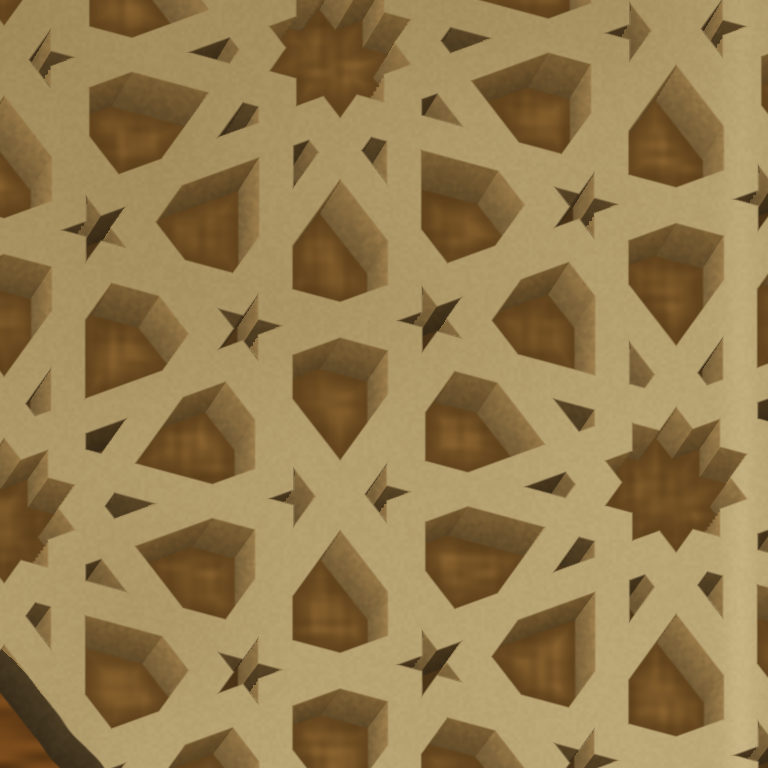
Write a WebGL 2 fragment shader that draws this pattern.

```glsl
#version 300 es
precision highp float;

uniform vec2 u_resolution;
out vec4 fragColor;

// Lattice: rosettes on a centred rectangle, slightly sheared
const vec2 ORIGIN = vec2(0.443, 0.941);
const vec2 UNIT = vec2(0.4375, 0.4257);
const vec2 HALF_CELL = vec2(1.0, 1.3764);
const float SHEAR = 0.046;

// Cutouts, in lattice units
const float TEN_STAR_TIP = 0.222;
const float KITE_INNER = 0.30;
const float KITE_TIP = 0.45;
const float PETAL_TIP = 0.41;
const float PETAL_APEX = 0.785;
const float PETAL_WIDTH = 0.142;
const float STAR_RADIUS = 0.894;
const float STAR_TIP = 0.104;
const float ARROW_BACK = 0.032;
const float WAIST_GAP = 0.107;

// Broken lower left corner, in canvas units
const vec2 BREAK_POINT = vec2(0.0, 0.158);
const vec2 BREAK_NORMAL = vec2(0.76, 0.65);

const int DEPTH_STEPS = 8;
const vec2 DEPTH_BOTTOM = vec2(0.026, 0.034);
const vec2 DEPTH_TOP = vec2(0.028, 0.047);
const float SOFTNESS = 0.0012;

const vec3 FACE_DIM = vec3(0.62, 0.53, 0.34);
const vec3 FACE_LIT = vec3(0.76, 0.68, 0.49);
const vec3 WALL_DIM = vec3(0.41, 0.31, 0.16);
const vec3 WALL_LIT = vec3(0.55, 0.44, 0.26);
const vec3 WOOD_DARK = vec3(0.34, 0.23, 0.09);
const vec3 WOOD_LIGHT = vec3(0.53, 0.38, 0.18);
const vec3 WOOD_BARE = vec3(0.41, 0.25, 0.09);

const float TAU = 6.2831853;
const vec2 DIR18 = vec2(0.951, 0.309);
const vec2 DIR36 = vec2(0.809, 0.588);

float hash(vec2 p) {
  vec3 q = fract(vec3(p.xyx) * 0.1031);
  q += dot(q, q.yzx + 33.33);
  return fract((q.x + q.y) * q.z);
}

float noise(vec2 p) {
  vec2 i = floor(p), f = fract(p);
  f = f * f * (3.0 - 2.0 * f);
  return mix(mix(hash(i), hash(i + vec2(1, 0)), f.x),
             mix(hash(i + vec2(0, 1)), hash(i + vec2(1, 1)), f.x), f.y);
}

// Offset to the nearest point of the centred lattice
vec2 nearest(vec2 p) {
  vec2 cell = 2.0 * HALF_CELL;
  vec2 a = p - cell * round(p / cell);
  vec2 b = p - HALF_CELL - cell * round((p - HALF_CELL) / cell);
  return dot(a, a) < dot(b, b) ? a : b;
}

// Fold the plane into one mirrored sector along +x
vec2 sector(vec2 p, float count, float turn) {
  float step_ = TAU / count;
  float a = atan(p.y, p.x) - turn;
  a -= step_ * round(a / step_);
  return length(p) * vec2(cos(a), abs(sin(a)));
}

float petal(vec2 p) {
  p.y = abs(p.y);
  float tip = dot(p - vec2(PETAL_TIP, 0), vec2(-DIR36.y, DIR36.x));
  float apex = dot(p - vec2(PETAL_APEX, 0), DIR18);
  return max(max(tip, apex), p.y - PETAL_WIDTH);
}

// Signed distances: x = large openings, y = small openings
vec2 openings(vec2 canvas) {
  vec2 q = canvas - ORIGIN;
  q.y -= SHEAR * q.x;
  q /= UNIT;
  vec2 r = nearest(q);
  vec2 onPetal = sector(r, 10.0, TAU / 20.0);
  vec2 onStar = sector(r, 10.0, 0.0);

  float tenStar = dot(onPetal - vec2(TEN_STAR_TIP, 0), DIR36.yx);
  vec2 waist = abs(nearest(q - vec2(0, HALF_CELL.y)));
  float waistPetal = petal(vec2(waist.y + PETAL_TIP - WAIST_GAP, waist.x));
  float large = min(min(tenStar, petal(onPetal)), waistPetal);

  float kite = max(dot(onStar - vec2(KITE_TIP, 0), DIR18.yx),
                   dot(onStar - vec2(KITE_INNER, 0), vec2(-DIR36.x, DIR36.y)));
  vec2 s = onStar - vec2(STAR_RADIUS, 0);
  float star = dot(sector(s, 5.0, TAU / 2.0) - vec2(STAR_TIP, 0), DIR18.yx);
  // Stars on the horizontal axis lose their two outer points
  if (abs(r.y) < abs(r.x) * 0.325) star = max(star, dot(s - vec2(ARROW_BACK, 0), DIR36));
  return vec2(large, min(kite, star)) * UNIT.x;
}

float breakEdge(vec2 p) {
  return dot(p - BREAK_POINT, BREAK_NORMAL) + 0.006 * (noise(p * 40.0) - 0.5);
}

float hole(vec2 p) {
  vec2 d = openings(p);
  return min(min(d.x, d.y), breakEdge(p));
}

vec3 faceColor(vec2 p) {
  float light = 0.08 + 0.36 * p.x + 0.42 * (1.0 - p.y);
  light += 0.24 * (noise(p * 5.0) - 0.5) + 0.16 * (noise(p * 210.0) - 0.5);
  float ridge = (p.x - 0.965) / 0.022;
  light += 0.35 * exp(-ridge * ridge) * (1.0 - 0.6 * p.y);
  return mix(FACE_DIM, FACE_LIT, light);
}

vec3 woodColor(vec2 p, float inset) {
  float grain = noise(p * vec2(22.0, 95.0)) + noise(p * vec2(95.0, 16.0));
  float tone = 0.25 + 0.4 * grain + 0.2 * (noise(p * 14.0) - 0.5);
  return mix(WOOD_DARK, WOOD_LIGHT, tone * mix(0.35, 1.05, smoothstep(0.0, 0.03, inset)));
}

void main() {
  vec2 p = gl_FragCoord.xy / u_resolution;
  float blur = SOFTNESS + 0.6 / u_resolution.y;
  vec3 color = faceColor(p);
  float top = hole(p);

  if (top < blur) {
    // Follow the slanted view down to the first wall
    vec2 slant = mix(DEPTH_BOTTOM, DEPTH_TOP, p.y);
    float depth = 1.0, deepest = top, previous = top;
    for (int i = 1; i <= DEPTH_STEPS; i++) {
      float t = float(i) / float(DEPTH_STEPS);
      float d = hole(p + slant * t);
      if (d > 0.0 && deepest <= 0.0) depth = t - d / (d - previous) / float(DEPTH_STEPS);
      deepest = max(deepest, d);
      previous = d;
    }
    if (top > 0.0) depth = 0.0;

    // Wall shade from its facing
    vec2 hit = p + slant * depth, e = vec2(0.0015, 0);
    vec2 n = normalize(vec2(hole(hit + e.xy) - hole(hit - e.xy),
                            hole(hit + e.yx) - hole(hit - e.yx)) + 1e-6);
    float lit = smoothstep(-0.6, 1.0, n.x - 0.35 * n.y);
    vec3 wall = mix(WALL_DIM, WALL_LIT, lit) * mix(1.1, 0.85, depth);
    wall *= 0.95 + 0.1 * noise((p + p.yx * vec2(1, -1)) * 130.0);

    vec2 kind = openings(p);
    float broken = breakEdge(p);
    vec3 wood = woodColor(p, -deepest);
    if (broken < blur) {
      wall *= 0.5;
      wood = WOOD_BARE * (0.8 + 0.4 * noise(p * vec2(18.0, 70.0)));
    } else if (kind.y < kind.x) {
      wall *= mix(0.62, 0.95, lit);
      wood *= 0.75;
    }
    vec3 inside = mix(wood, wall, smoothstep(-blur, blur, deepest));
    color = mix(inside, color, smoothstep(-blur, blur, top));
  }
  fragColor = vec4(color, 1.0);
}
```
